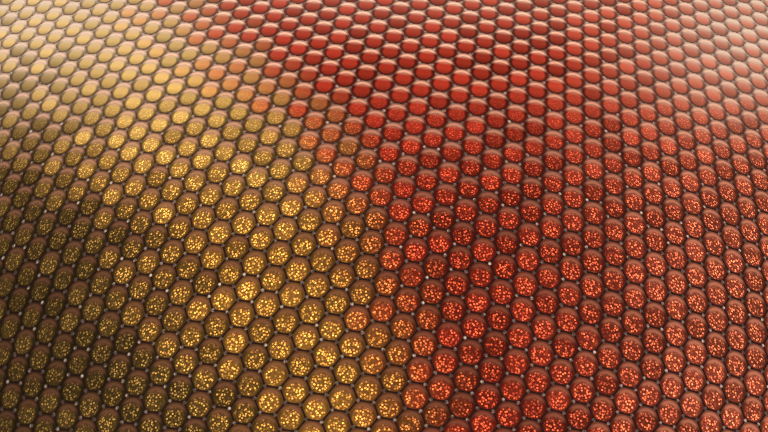
Reproduce this pattern procedurally as a WebGL 2 fragment shader.

```glsl
#version 300 es
precision highp float;
// Curved sheet of glittering hexagonal lenses, fading from olive and gold to red.
// A bent, tilted hex lattice gives the cells; each is a shaded dome with cellular
// glitter, a dark seam, pale flecks at the corners and highlights toward the far edge.
uniform vec2 u_resolution;
out vec4 fragColor;

const vec3 OLIVE = vec3(0.42, 0.31, 0.15);
const vec3 GOLD  = vec3(0.78, 0.52, 0.22);
const vec3 STRAW = vec3(0.90, 0.70, 0.36);
const vec3 RED   = vec3(0.67, 0.20, 0.13);
const vec3 CORAL = vec3(0.76, 0.34, 0.24);
const vec3 CREAM = vec3(0.92, 0.82, 0.72);
const vec3 SEAM  = vec3(0.16, 0.10, 0.09);
const vec3 FLECK = vec3(0.92, 0.82, 0.74);

float hash(vec2 p) {
  vec3 q = fract(vec3(p.xyx) * 0.1031);
  q += dot(q, q.yzx + 33.33);
  return fract((q.x + q.y) * q.z);
}

mat2 rotation(float a) {
  float c = cos(a), s = sin(a);
  return mat2(c, s, -s, c);
}

// Canvas position to lattice units: cells shrink upward and toward the sides.
vec2 bendSheet(vec2 p) {
  float u = p.x - 0.89;
  float y = p.y + 0.06 * u * u;
  float across = u * (1.0 + 0.1 * u * u) * (15.6 + 6.0 * y * y);
  float down = 16.0 * y + 4.25 * y * y * y * y;
  return vec2(across, down);
}

// Offset from the nearest centre of a hex lattice with unit spacing.
vec2 hexLocal(vec2 p) {
  vec2 r = vec2(1.0, 1.7320508);
  vec2 a = mod(p, r) - 0.5 * r;
  vec2 b = mod(p - 0.5 * r, r) - 0.5 * r;
  return dot(a, a) < dot(b, b) ? a : b;
}

float hexDistance(vec2 v) {
  v = abs(v);
  return max(v.x, dot(v, vec2(0.5, 0.8660254)));
}

// Distance to the nearest corner of the unit hexagon.
float cornerDistance(vec2 v) {
  float sector = 1.0471976;
  float a = mod(atan(v.y, v.x), sector) - 0.5 * sector;
  return length(length(v) * vec2(cos(a), sin(a)) - vec2(0.57735, 0.0));
}

// Cellular noise: bright flakes of random strength.
float glitter(vec2 p) {
  vec2 cell = floor(p), f = fract(p);
  float light = 0.0;
  for (int j = -1; j <= 1; j++)
    for (int i = -1; i <= 1; i++) {
      vec2 o = vec2(float(i), float(j));
      vec2 id = cell + o;
      vec2 flake = o + vec2(hash(id), hash(id + 71.3));
      float power = pow(hash(id + 19.7), 1.6);
      light = max(light, power * smoothstep(0.75, 0.1, length(f - flake)));
    }
  return light;
}

// Olive to gold to red across the sheet, with wandering borders.
vec3 zoneColor(vec2 p) {
  float y = p.y;
  float goldEdge = 0.56 - 0.3 * y - 0.45 * y * y + 0.02 * sin(y * 17.0);
  float redEdge = 1.0 - 0.1 * y - 0.45 * y * y * y + 0.02 * sin(y * 13.0);
  vec3 warm = mix(GOLD, STRAW, smoothstep(0.4, 0.85, y));
  vec3 c = mix(OLIVE, warm, smoothstep(-0.25, 0.22, p.x - goldEdge));
  vec3 reds = mix(RED, CORAL, smoothstep(1.1, 1.75, p.x));
  return mix(c, reds, smoothstep(-0.24, 0.12, p.x - redEdge));
}

void main() {
  vec2 p = gl_FragCoord.xy / u_resolution.y;
  p.x += 0.5 * (1.7777778 - u_resolution.x / u_resolution.y);

  // Lattice cell, with its offset turned back upright for lighting
  mat2 tilt = rotation(-0.35);
  vec2 sheet = tilt * bendSheet(p);
  vec2 local = hexLocal(sheet);
  vec2 id = floor((sheet - local) * 2.0 + 0.5);
  vec2 v = transpose(tilt) * local;
  float tone = hash(id + 200.0);

  // Focus falls off with distance and to the left
  float far = smoothstep(0.35, 1.0, p.y);
  float side = smoothstep(0.45, 0.0, p.x);
  float right = smoothstep(1.05, 1.7, p.x);
  float soft = 0.015 + 0.07 * far * far + 0.02 * side + 8.0 / u_resolution.y;
  float edge = mix(length(v), hexDistance(local), 0.65);
  float lens = 1.0 - smoothstep(0.475 - soft, 0.475 + soft, edge);

  // Dome: shaded rim around a glowing core that sits low in the cell
  vec3 base = zoneColor(p + 0.08 * (tone - 0.5)) * (0.86 + 0.28 * tone);
  float core = 1.0 - smoothstep(0.29, 0.43, length(v + vec2(0.02, 0.08)));
  vec3 color = base * mix(0.48, 1.0, core);
  float focus = (1.0 - smoothstep(0.45, 0.85, p.y)) * (1.0 - 0.4 * side);
  float flakes = glitter(sheet * 11.0 + 300.0);
  color *= 1.0 - 0.35 * focus * core * (1.0 - flakes);
  color += (base * 0.7 + vec3(0.30, 0.23, 0.11)) * flakes * core * focus;

  // Soft brown sheen on the upper side and a narrow bright crescent
  float upper = v.y + 0.15 * v.x;
  vec3 sheenColor = mix(vec3(0.43, 0.25, 0.18), vec3(0.95, 0.72, 0.60), far);
  sheenColor = mix(sheenColor, vec3(0.82, 0.50, 0.39), 0.5 * right);
  color = mix(color, sheenColor, smoothstep(0.05, 0.32, upper) * (0.5 + 0.35 * far));
  float arc = smoothstep(0.10, 0.02, abs(length(v) - 0.36)) * smoothstep(0.08, 0.3, upper);
  color += vec3(0.24, 0.17, 0.13) * arc * (0.5 + 0.5 * max(far, right));
  color *= 1.0 - 0.25 * smoothstep(0.1, 0.45, -upper) * far;

  // Seams, with uneven flecks near the corners
  vec3 seam = mix(SEAM, vec3(0.38, 0.24, 0.20), far);
  color = mix(seam, color, lens);
  float grain = glitter(sheet * 5.0 + 90.0);
  float fleck = 1.0 - smoothstep(0.03, 0.07 + soft, cornerDistance(local));
  color = mix(color, FLECK, fleck * (0.25 + 0.85 * grain) * (0.9 - 0.35 * far));

  // Pale glow in the upper corners and along the top
  float glowLeft = smoothstep(0.75, 0.0, length((p - vec2(0.0, 1.02)) * vec2(0.8, 1.7)));
  float glowRight = smoothstep(0.55, 0.0, length((p - vec2(1.78, 0.94)) * vec2(1.0, 1.5)));
  float glowTop = 0.45 * smoothstep(0.84, 1.03, p.y);
  float glow = max(max(glowLeft, glowRight), glowTop);
  float shine = 0.4 + 0.6 * lens * smoothstep(-0.25, 0.3, upper);
  color = mix(color, CREAM, 0.85 * glow * shine);
  color *= 1.0 - 0.2 * side * (1.0 - smoothstep(0.2, 0.7, p.y));
  fragColor = vec4(clamp(color, 0.0, 1.0), 1.0);
}
```
